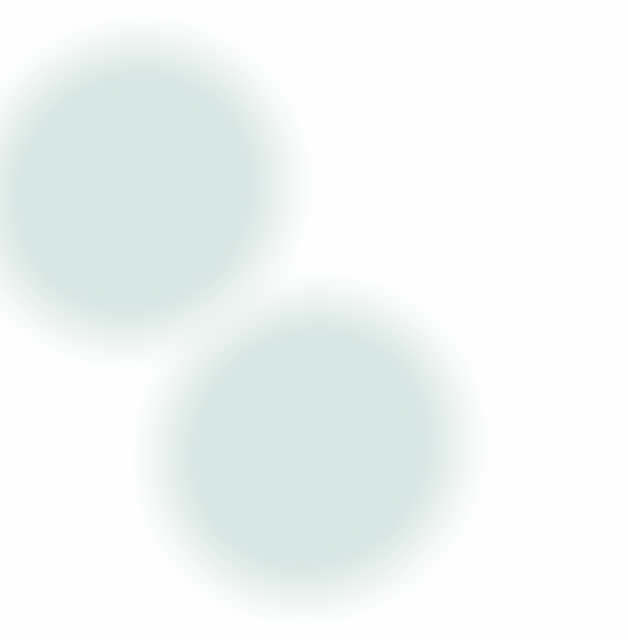
A Shadertoy shader for this background:

```glsl
const vec3 PAPER = vec3(0.997, 0.998, 0.998);
const vec3 CORE = vec3(0.843, 0.898, 0.892);
const vec3 RIM = vec3(0.855, 0.912, 0.894);

// Approximate signed distance to an ellipse whose long axis rises at 45 degrees
float tiltedEllipse(vec2 p, vec2 radii) {
    vec2 q = vec2(p.x + p.y, p.y - p.x) * 0.70711;
    float k = length(q / radii);
    float slope = length(q / (radii * radii));
    return k * (k - 1.0) / max(slope, 0.001);
}

// Lays a blurred disc, greener near its rim, over the colour below
vec3 layDisc(vec3 below, vec2 p, vec2 radii, float blur) {
    float d = tiltedEllipse(p, radii);
    float coverage = 1.0 - smoothstep(-blur, blur, d);
    float depth = smoothstep(0.3 * blur, 1.1 * blur, -d);
    return mix(below, mix(RIM, CORE, depth), coverage);
}

void mainImage(out vec4 fragColor, in vec2 fragCoord) {
    vec2 uv = fragCoord / iResolution.y;
    vec2 radii = vec2(0.238, 0.226);
    float blur = 0.064;

    // Upper left disc, then the lower middle one
    vec3 color = layDisc(PAPER, uv - vec2(0.209, 0.700), radii, blur);
    color = layDisc(color, uv - vec2(0.484, 0.299), radii, blur);

    fragColor = vec4(color, 1.0);
}
```
